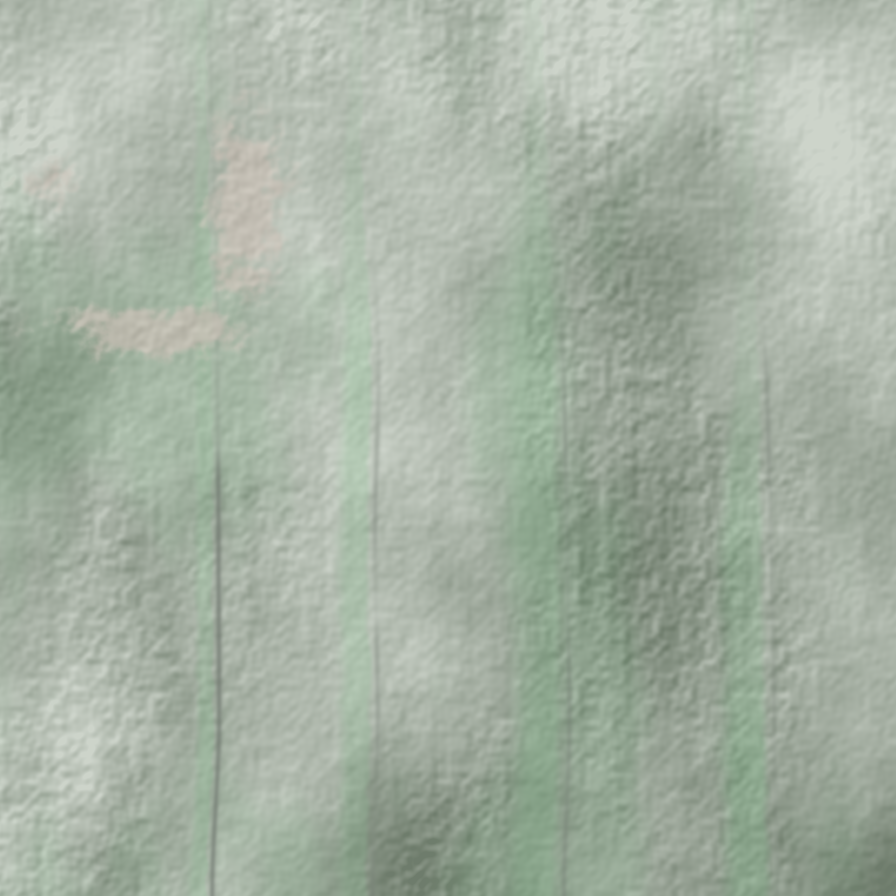
This texture is drawn by a three.js fragment shader. Its source:

```glsl
varying vec2 vUv;

// Palette
const vec3 SHADE = vec3(0.50, 0.55, 0.49);
const vec3 PALE = vec3(0.77, 0.80, 0.76);
const vec3 MOSS = vec3(0.585, 0.705, 0.595);
const vec3 BARE_PLASTER = vec3(0.77, 0.735, 0.695);
const vec3 SEAM = vec3(0.43, 0.46, 0.43);

// Surface
const float BASE_TONE = 0.52;
const float CLOUD_SCALE = 4.2;
const float CLOUD_CONTRAST = 1.75;
const float GRAIN_SCALE = 135.0;
const float GRAIN_CONTRAST = 0.34;
const float FIBRE_CONTRAST = 0.34;
const float FILM_AMOUNT = 0.42;

// Vertical runs: centre, half width, height where each fades out, strength
const vec4 RUN_X = vec4(0.226, 0.396, 0.598, 0.832);
const vec4 RUN_WIDTH = vec4(0.009, 0.016, 0.025, 0.023);
const vec4 RUN_TOP = vec4(1.05, 0.95, 0.90, 0.70);
const vec4 RUN_STRENGTH = vec4(0.60, 0.62, 0.72, 0.78);
const vec4 SEAM_STRENGTH = vec4(0.60, 0.28, 0.32, 0.32);
const float SEAM_WIDTH = 0.0035;

float hash(vec2 p) {
  vec3 q = fract(vec3(p.xyx) * 0.1031);
  q += dot(q, q.yzx + 33.33);
  return fract((q.x + q.y) * q.z);
}

float noise(vec2 p) {
  vec2 cell = floor(p);
  vec2 f = fract(p);
  f = f * f * (3.0 - 2.0 * f);
  float low = mix(hash(cell), hash(cell + vec2(1.0, 0.0)), f.x);
  float high = mix(hash(cell + vec2(0.0, 1.0)), hash(cell + 1.0), f.x);
  return mix(low, high, f.y);
}

float fbm(vec2 p) {
  float sum = 0.0;
  float weight = 0.533;
  for (int i = 0; i < 4; i++) {
    sum += weight * noise(p);
    p = mat2(1.6, 1.2, -1.2, 1.6) * p + 17.0;
    weight *= 0.5;
  }
  return sum;
}

// Small bumps lit from the upper left
float relief(vec2 p) {
  vec2 toLight = vec2(-0.4, 0.5);
  float fine = noise(p) - noise(p + toLight);
  float coarse = noise(p * 0.47 + 31.0) - noise(p * 0.47 + 31.0 + toLight);
  return fine + 0.7 * coarse;
}

float softSpot(vec2 p, vec2 centre, vec2 radius) {
  vec2 d = (p - centre) / radius;
  return exp(-dot(d, d));
}

void main() {
  vec2 uv = vUv;
  float rough = smoothstep(0.42, 0.68, fbm(uv * vec2(6.0, 3.0) + 71.0));
  float grain = relief(uv * GRAIN_SCALE + 9.0);

  // Cloudy wash, lighter toward the top
  float cloud = fbm(uv * vec2(CLOUD_SCALE, CLOUD_SCALE * 0.85) + 43.0) - 0.5;
  float tone = BASE_TONE + CLOUD_CONTRAST * cloud + 0.16 * (uv.y - 0.5);
  tone += 0.35 * softSpot(uv, vec2(0.66, 0.92), vec2(0.09, 0.08));

  // Brushed vertical fibres
  float fibre = noise(uv * vec2(120.0, 7.0)) * 0.6 + noise(uv * vec2(46.0, 3.0) + 5.0) * 0.4;
  tone += FIBRE_CONTRAST * (fibre - 0.5) * mix(0.45, 1.0, rough);
  tone += GRAIN_CONTRAST * grain * mix(0.7, 1.35, rough);
  vec3 color = mix(SHADE, PALE, clamp(tone, -0.25, 1.12));

  // Thin green film in broad drifts
  float film = smoothstep(0.44, 0.72, fbm(uv * vec2(9.0, 3.5) + 113.0));
  vec3 mossLit = MOSS + (tone - BASE_TONE) * 0.17;
  color = mix(color, mossLit, FILM_AMOUNT * film);

  // Green runs, each with a dark seam on its right edge
  for (int i = 0; i < 4; i++) {
    float id = float(i) * 13.0;
    float wobble = 0.008 * (noise(vec2(id, uv.y * 5.0)) - 0.5);
    float fray = 0.006 * (noise(vec2(uv.x * 30.0 + id, uv.y * 60.0)) - 0.5);
    float across = uv.x - RUN_X[i] - wobble;
    float fade = 1.0 - smoothstep(RUN_TOP[i] - 0.35, RUN_TOP[i], uv.y);
    float width = RUN_WIDTH[i] * mix(0.45, 1.0, fade);
    float body = smoothstep(-width * 1.6, -width * 0.4, across + fray);
    body *= 1.0 - smoothstep(width * 0.65, width * 1.15, across + fray);
    float wear = mix(0.6, 1.1, noise(vec2(uv.x * 25.0, uv.y * 7.0 + id)));
    color = mix(color, mossLit, clamp(RUN_STRENGTH[i] * body * wear * mix(0.25, 1.0, fade), 0.0, 1.0));

    float offset = (across - width * 1.2 - 0.004) / SEAM_WIDTH;
    float broken = smoothstep(0.2, 0.65, noise(vec2(id + 4.0, uv.y * 9.0)));
    float seamFade = 1.0 - smoothstep(0.45, 0.72, uv.y);
    float seam = exp(-offset * offset) * mix(0.35, 1.0, broken) * mix(0.12, 1.0, seamFade);
    color = mix(color, SEAM, SEAM_STRENGTH[i] * seam);
  }

  // Crumbled patches of bare plaster
  float bare = softSpot(uv, vec2(0.275, 0.77), vec2(0.055, 0.12));
  bare = max(bare, softSpot(uv, vec2(0.17, 0.63), vec2(0.14, 0.04)));
  bare = max(bare, 0.7 * softSpot(uv, vec2(0.06, 0.80), vec2(0.05, 0.04)));
  float crumble = fbm(uv * 48.0 + 7.0) + 0.25 * grain;
  float flake = smoothstep(0.55, 0.95, bare * 0.8 + crumble * 0.65 - 0.08);
  color = mix(color, BARE_PLASTER + 0.07 * grain, 0.75 * flake * smoothstep(0.08, 0.4, bare));

  gl_FragColor = vec4(color, 1.0);
}
```
